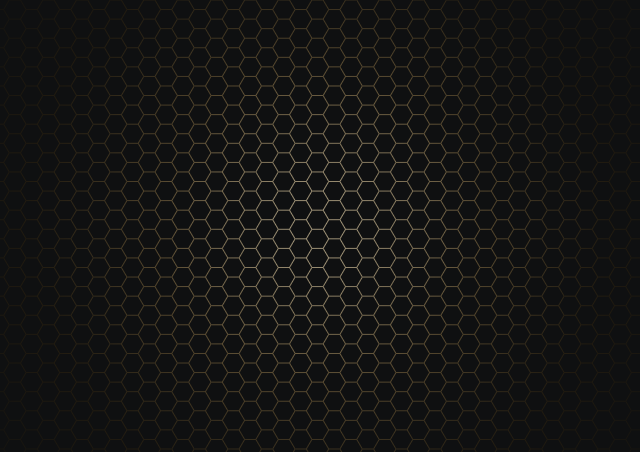
A Shadertoy shader for this pattern:

```glsl
// A fine honeycomb of flat-topped hexagons on near-black, lit from the middle.
// Each pixel finds its nearest cell in two interleaved grids, takes the distance
// to the cell border, and tints that line by its distance from the centre.

const float SQRT3 = 1.7320508;

// Lengths are in units of the canvas height.
const float COLUMN_STEP = 0.0372;
const float ROW_STEP = 0.04227;
const float LINE_WIDTH = 0.0021;
const float COLUMN_OFFSET = -0.0055;

const vec3 BACKGROUND = vec3(0.058, 0.062, 0.065);
const vec3 CREAM = vec3(0.64, 0.59, 0.48);
const vec3 GOLD = vec3(0.37, 0.31, 0.20);
const vec3 UMBER = vec3(0.13, 0.105, 0.06);

// Position relative to the nearest centre of a rectangular lattice.
vec2 repeatCell(vec2 p, vec2 period) {
    return p - period * round(p / period);
}

// Distance inward from the border of a hexagon of height one.
float hexInset(vec2 p) {
    p = abs(p);
    return 0.5 - max(p.y, dot(p, vec2(0.5 * SQRT3, 0.5)));
}

// Two offset rectangular lattices make up the honeycomb.
float honeycombDistance(vec2 p) {
    vec2 period = vec2(SQRT3, 1.0);
    vec2 a = repeatCell(p, period);
    vec2 b = repeatCell(p - 0.5 * period, period);
    return hexInset(dot(a, a) < dot(b, b) ? a : b);
}

// Share of a pixel covered by a line, also for lines thinner than a pixel.
float lineCoverage(float dist, float width, float pixel) {
    float outer = min(dist + 0.5 * pixel, 0.5 * width);
    float inner = max(dist - 0.5 * pixel, -0.5 * width);
    return clamp((outer - inner) / pixel, 0.0, 1.0);
}

// Cream in the middle, through gold, to umber that sinks into the dark.
vec3 lineColour(float radius) {
    vec3 colour = mix(CREAM, GOLD, smoothstep(0.03, 0.40, radius));
    colour = mix(colour, UMBER, smoothstep(0.28, 0.68, radius));
    return mix(colour, BACKGROUND, 0.6 * smoothstep(0.60, 0.90, radius));
}

void mainImage(out vec4 fragColor, in vec2 fragCoord) {
    float pixel = 1.0 / iResolution.y;
    vec2 p = (fragCoord - 0.5 * iResolution.xy) * pixel;

    // Hexagon space: one row is one unit high, counted from the top edge.
    vec2 fromTop = vec2(p.x - COLUMN_OFFSET, 0.5 - p.y);
    vec2 grid = fromTop / vec2(COLUMN_STEP, ROW_STEP);
    vec2 hexPoint = vec2(grid.x * 0.5 * SQRT3, grid.y - 0.5);

    float dist = honeycombDistance(hexPoint) * ROW_STEP;
    float coverage = lineCoverage(dist, LINE_WIDTH, pixel);

    vec3 colour = mix(BACKGROUND, lineColour(length(p)), coverage);
    fragColor = vec4(colour, 1.0);
}
```
